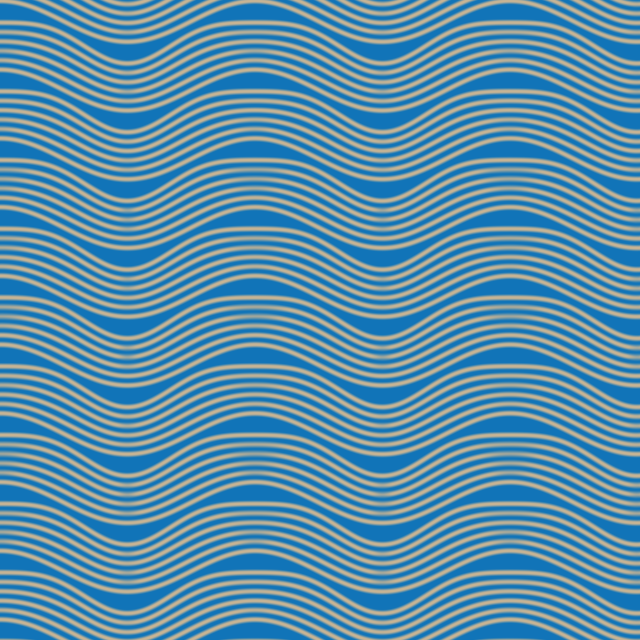
A Shadertoy shader for this pattern:

```glsl
// Bands of six sand-coloured wavy lines on blue, flat-crested above and rounder below.
#define WAVE_LENGTH 0.3984
#define BAND_PERIOD 0.1074
#define BAND_OFFSET 0.1055
#define AMPLITUDE 0.0319
#define LINE_COUNT 6
#define LINE_SPACING 0.0147
#define HALF_WIDTH 0.0035
#define EDGE_SOFTNESS 0.0029
#define CREST_FLATNESS 0.22
#define FADE 0.22
#define BLUE vec3(0.065, 0.455, 0.72)
#define SAND vec3(0.78, 0.705, 0.58)

const float TAU = 6.2831853;

float hash(vec2 p) {
    return fract(sin(dot(p, vec2(127.1, 311.7))) * 43758.5453);
}

// Wave height (x) from -1 to 1 and its derivative by phase (y).
vec2 wave(float phase, float flatness) {
    float height = cos(phase) + flatness * (1.0 - cos(2.0 * phase));
    float rate = -sin(phase) + 2.0 * flatness * sin(2.0 * phase);
    return vec2(height, rate);
}

// Coverage of one line of the band, repeated up the canvas.
float waveLine(vec2 uv, float index, float pixel) {
    float flatness = CREST_FLATNESS * (1.0 - index / float(LINE_COUNT - 1));
    vec2 w = wave(uv.x * TAU / WAVE_LENGTH, flatness);
    float slope = AMPLITUDE * TAU / WAVE_LENGTH * w.y;

    float lineY = BAND_OFFSET - index * LINE_SPACING + AMPLITUDE * (w.x - 1.0);
    float offset = uv.y - lineY;
    float band = floor(offset / BAND_PERIOD + 0.5);
    float dist = abs(offset - band * BAND_PERIOD) / sqrt(1.0 + slope * slope);

    // Level stretches of the inner lines fade unevenly from band to band.
    float level = 1.0 - smoothstep(0.0, 0.22, abs(slope));
    float inner = step(0.5, index) * step(index, float(LINE_COUNT) - 1.5);
    float wear = hash(vec2(band, index)) * level * inner;

    float soft = max(EDGE_SOFTNESS, pixel) * (1.0 + 0.35 * wear);
    float cover = 1.0 - smoothstep(HALF_WIDTH - soft, HALF_WIDTH + soft, dist);
    return cover * (1.0 - FADE * wear);
}

void mainImage(out vec4 fragColor, in vec2 fragCoord) {
    vec2 uv = fragCoord / iResolution.y;
    float pixel = 0.7 / iResolution.y;

    float cover = 0.0;
    for (int i = 0; i < LINE_COUNT; i++) {
        cover = max(cover, waveLine(uv, float(i), pixel));
    }
    fragColor = vec4(mix(BLUE, SAND, cover), 1.0);
}
```
